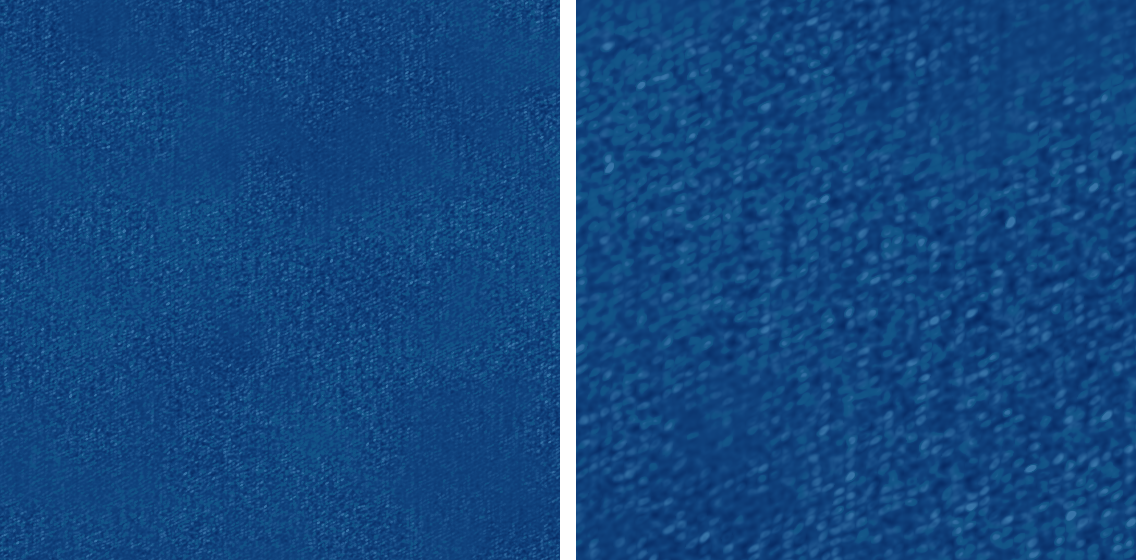
Left: the whole. Right: its middle third, enlarged.
Write a three.js fragment shader that draws this texture.

```glsl
// Worn blue denim: short slanted stitches on a fine twill, broken up by
// gradient noise, faint vertical yarns and clouds that fade the weave.
// All layers add to one tone, which is then coloured by a blue ramp.

varying vec2 vUv;

const vec3 DEEP_BLUE  = vec3(0.03, 0.175, 0.4);
const vec3 DENIM_BLUE = vec3(0.064, 0.266, 0.497);
const vec3 PALE_BLUE  = vec3(0.18, 0.41, 0.62);
const vec3 TEAL_BLUE  = vec3(0.06, 0.335, 0.525);
const float TAU = 6.2832;

float hash(vec2 p) {
  vec3 q = fract(vec3(p.xyx) * 0.1031);
  q += dot(q, q.yzx + 33.33);
  return fract((q.x + q.y) * q.z);
}

vec2 gradient(vec2 cell) {
  float angle = TAU * hash(cell);
  return vec2(cos(angle), sin(angle));
}

// Gradient noise, about -0.7 to 0.7
float noise(vec2 p) {
  vec2 i = floor(p);
  vec2 f = p - i;
  vec2 u = f * f * f * (f * (f * 6.0 - 15.0) + 10.0);
  vec2 e = vec2(1.0, 0.0);
  float a = dot(gradient(i), f);
  float b = dot(gradient(i + e), f - e);
  float c = dot(gradient(i + e.yx), f - e.yx);
  float d = dot(gradient(i + e.xx), f - e.xx);
  return mix(mix(a, b, u.x), mix(c, d, u.x), u.y);
}

float fbm(vec2 p) {
  float sum = 0.0;
  float weight = 1.0;
  for (int i = 0; i < 4; i++) {
    sum += weight * noise(p);
    p = p * 2.03 + 17.3;
    weight *= 0.55;
  }
  return sum;
}

// Weave space: each column of stitches climbs half a row past the last
vec2 weaveSpace(vec2 uv, float columns, float rows) {
  float x = uv.x * columns;
  return vec2(x, uv.y * rows - 0.5 * x);
}

// Soft oval covering most of one weave cell
float stitchShape(vec2 weave) {
  vec2 p = fract(weave) - 0.5;
  return 1.0 - smoothstep(0.2, 0.62, length(p * vec2(0.95, 1.1)));
}

// Rare bright thread ends, gathered along some of the columns
float thread(vec2 weave, float chance) {
  vec2 cell = floor(weave);
  float column = 0.4 + 1.4 * hash(vec2(cell.x, 71.0));
  return step(1.0 - chance * column, hash(cell + 211.0)) * stitchShape(weave);
}

// Deep to plain to pale blue, in even steps of tone
vec3 blueRamp(float tone) {
  vec3 lower = mix(DEEP_BLUE, DENIM_BLUE, clamp(tone * 2.0, -0.15, 1.0));
  return mix(lower, PALE_BLUE, clamp(tone * 2.0 - 1.0, 0.0, 1.3));
}

void main() {
  vec2 uv = vUv;

  // Worn patches: 0 is smooth faded cloth, 1 is rough open weave
  float band = exp(-pow((uv.y - 0.47) / 0.17, 2.0));
  float patches = fbm(uv * vec2(4.6, 5.4) + 3.7) + 0.25 * band;
  float rough = smoothstep(-0.4, 0.35, patches);
  float cloud = fbm(uv * vec2(2.6, 4.2) + 41.0);

  // Stitches, bent a little so that the rows are not perfect
  vec2 bend = 0.004 * vec2(noise(uv * 38.0), noise(uv * 38.0 + 50.0));
  vec2 weave = weaveSpace(uv + bend, 138.0, 158.0);
  float shape = stitchShape(weave);
  float stitch = (hash(floor(weave)) - 0.5) * shape + 0.3 * (shape - 0.5);

  // Irregular grain, fine twill lines and vertical yarns
  float grain = noise(weaveSpace(uv, 112.0, 150.0) + 9.0);
  float fine = noise(uv * vec2(200.0, 215.0) + 5.0);
  float twill = sin(TAU * (uv.y * 128.0 - uv.x * 74.0) + 3.0 * noise(uv * 40.0));
  float yarn = noise(uv * vec2(120.0, 9.0) + 23.0);

  float tone = 0.48 + 0.1 * cloud + 0.03 * band;
  tone += mix(0.2, 0.6, rough) * (stitch + 0.8 * grain + 0.65 * fine);
  tone += 0.035 * twill + mix(0.1, 0.18, rough) * yarn;
  tone += 0.4 * thread(weave, 0.03) * rough;

  // Colour ramp, with greener dye drifting through the mid tones
  vec3 color = blueRamp(tone);
  float dye = noise(uv * vec2(70.0, 85.0) + 80.0) + 0.5 * cloud + 0.25 * band;
  float midTone = smoothstep(0.45, 0.62, tone) * (1.0 - smoothstep(0.8, 1.0, tone));
  color = mix(color, TEAL_BLUE, 0.75 * midTone * smoothstep(0.0, 0.35, dye));

  gl_FragColor = vec4(color, 1.0);
}
```
